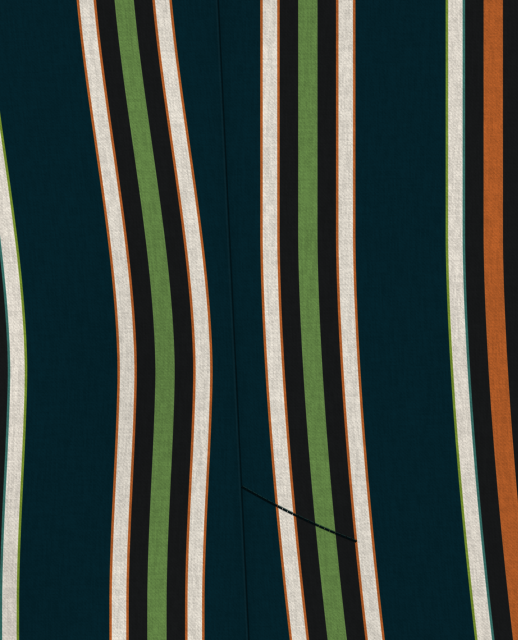
Reproduce this texture procedurally as a Shadertoy shader.

```glsl
const float PERIOD = 0.2897;
const float RAIL_OFFSET = 0.0592;
const float RAIL_HALF = 0.0114;
const float PIPING_HALF = 0.0153;
const float CORE_HALF = 0.0152;

const vec3 NAVY = vec3(0.018, 0.125, 0.155);
const vec3 BLACK = vec3(0.085, 0.090, 0.092);
const vec3 CREAM = vec3(0.825, 0.800, 0.755);
const vec3 GREEN = vec3(0.360, 0.480, 0.255);
const vec3 RUST = vec3(0.640, 0.335, 0.150);
const vec3 OLIVE = vec3(0.430, 0.520, 0.170);
const vec3 TEAL = vec3(0.200, 0.400, 0.370);

float hash(vec2 p) {
    vec3 q = fract(vec3(p.xyx) * 0.1031);
    q += dot(q, q.yzx + 33.33);
    return fract((q.x + q.y) * q.z);
}

float noise(vec2 p) {
    vec2 cell = floor(p), f = fract(p);
    f = f * f * (3.0 - 2.0 * f);
    vec2 e = vec2(1.0, 0.0);
    return mix(mix(hash(cell), hash(cell + e.xy), f.x),
               mix(hash(cell + e.yx), hash(cell + e.xx), f.x), f.y);
}

// Coverage of the region within halfWidth of zero
float band(float d, float halfWidth, float aa) {
    return smoothstep(-aa, aa, halfWidth - abs(d));
}

// Centre lines of the cloth panels; s runs from the top down
float leftPanelCentre(float s) {
    return 0.1866 + 0.0716 * smoothstep(-0.15, 0.6, s)
                  - 0.0130 * smoothstep(0.55, 0.95, s);
}

float rightPanelCentre(float s) {
    return 0.481 + 0.0964 * pow(max(s - 0.37, 0.0), 1.6);
}

// One repeat: core stripe in a black ground, flanked by piped cream rails
vec3 stripes(float x, float aa) {
    float index = round(x / PERIOD);
    float d = abs(x - index * PERIOD);
    float isRust = mod(index, 2.0);
    float rail = d - RAIL_OFFSET;
    vec3 piping = mix(RUST, rail > 0.0 ? OLIVE : TEAL, isRust);

    vec3 col = mix(NAVY, BLACK, band(d, RAIL_OFFSET, aa));
    col = mix(col, mix(GREEN, RUST, isRust), band(d, CORE_HALF, aa));
    col = mix(col, piping, band(rail, PIPING_HALF, aa));
    return mix(col, CREAM, band(rail, RAIL_HALF, aa));
}

// Brightness factor of the thread grain and fine twill
float weave(vec2 p, float x) {
    float warp = noise(vec2(x * 420.0, p.y * 55.0)) - 0.5;
    float weft = noise(vec2(p.x * 70.0, p.y * 380.0)) - 0.5;
    float grain = hash(floor(p * 500.0)) - 0.5;
    float twill = abs(fract((x + p.y) * 170.0) - 0.5) - 0.25;
    return 1.0 + 0.10 * warp + 0.07 * weft + 0.07 * grain + 0.10 * twill;
}

// x: position along the segment, y: signed distance from its sagging line
vec2 threadCoords(vec2 p, vec2 a, vec2 b, float sag) {
    vec2 dir = normalize(b - a), rel = p - a;
    float t = dot(rel, dir) / length(b - a);
    return vec2(t, dot(rel, vec2(-dir.y, dir.x)) + sag * 4.0 * t * (1.0 - t));
}

vec3 addStitches(vec3 col, vec2 line, float count, float aa) {
    float inside = step(0.0, line.x) * step(line.x, 1.0);
    float dash = smoothstep(0.5, 0.36, abs(fract(line.x * count) - 0.5));
    col *= 1.0 - 0.45 * inside * band(line.y, 0.0022, aa);
    col = mix(col, NAVY * 0.35, inside * dash * band(line.y, 0.0013, aa));
    return mix(col, TEAL * 0.65, 0.5 * inside * dash * band(line.y - 0.002, 0.0006, aa));
}

void mainImage(out vec4 fragColor, in vec2 fragCoord) {
    vec2 p = fragCoord / iResolution.y;
    float aa = 0.8 / iResolution.y;
    float s = 1.0 - p.y;

    // Two panels meeting at a slanted seam
    float seam = p.x - (0.341 + 0.048 * s);
    float centre = seam < 0.0 ? leftPanelCentre(s) : rightPanelCentre(s);
    float x = p.x - centre;
    vec3 col = stripes(x, aa) * weave(p, x);

    // Seam crease with a faint raised edge
    col *= 1.0 - 0.40 * band(seam, 0.0011, aa);
    col += 0.025 * band(seam + 0.003, 0.0012, aa);
    col *= 1.0 - 0.10 * exp(-abs(seam) * 90.0);

    // Dart stitching
    vec2 line = threadCoords(p, vec2(0.3776, 0.2396), vec2(0.5573, 0.1536), 0.004);
    col = addStitches(col, line, 22.0, aa);

    // Soft drape
    col *= 0.96 + 0.08 * noise(p * vec2(5.0, 2.5));
    fragColor = vec4(clamp(col, 0.0, 1.0), 1.0);
}
```
